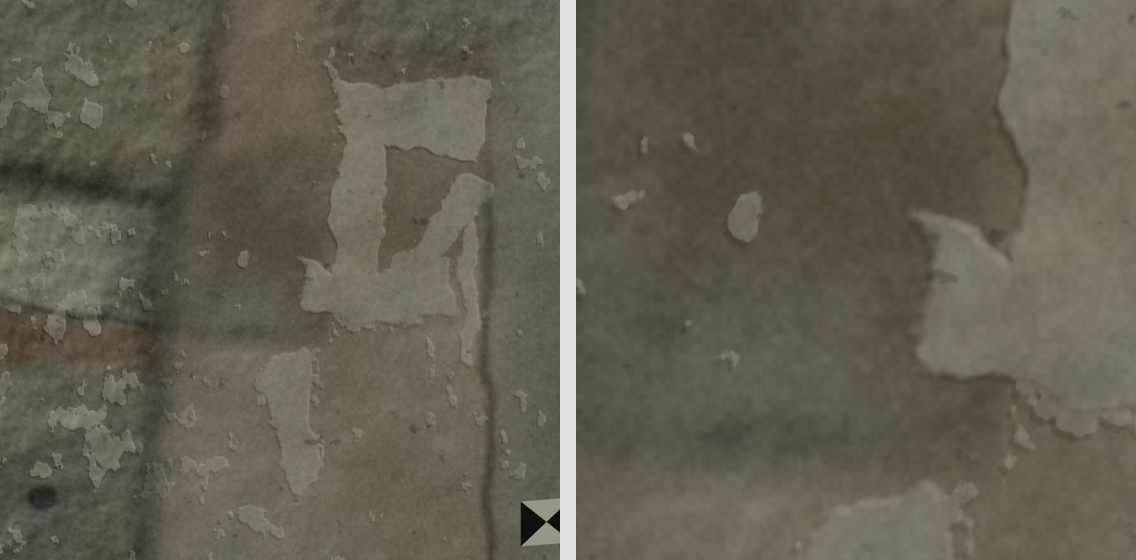
Left, the full canvas; right, a detail of the centre.
Reproduce this texture procedurally as a WebGL 1 fragment shader.

```glsl
precision highp float;
// Weathered masonry wall: dull stones at the left, a worn groove, flaking pale
// plaster and a small survey target. Noise-warped distance fields lay out the
// regions; offset samples of the plaster and grain give raking light.
uniform vec2 u_resolution;

float hash(vec2 p) {
  vec3 q = fract(vec3(p.xyx) * 0.1031);
  q += dot(q, q.yzx + 33.33);
  return fract((q.x + q.y) * q.z);
}

float noise(vec2 p) {
  vec2 i = floor(p), f = fract(p);
  f = f * f * (3.0 - 2.0 * f);
  return mix(mix(hash(i), hash(i + vec2(1, 0)), f.x),
             mix(hash(i + vec2(0, 1)), hash(i + 1.0), f.x), f.y);
}

float fbm(vec2 p) {
  float sum = 0.0, amp = 0.5;
  for (int i = 0; i < 5; i++) {
    sum += amp * noise(p);
    p = mat2(1.6, 1.2, -1.2, 1.6) * p + 7.3;
    amp *= 0.5;
  }
  return sum;
}

float box(vec2 p, vec2 low, vec2 high) {
  vec2 d = abs(p - 0.5 * (low + high)) - 0.5 * (high - low);
  return length(max(d, 0.0)) + min(max(d.x, d.y), 0.0);
}

float segment(vec2 p, vec2 a, vec2 b) {
  vec2 d = b - a;
  return length(p - a - d * clamp(dot(p - a, d) / dot(d, d), 0.0, 1.0));
}

float blob(vec2 p, vec2 center, vec2 radius) {
  return exp(-dot((p - center) / radius, (p - center) / radius));
}

float band(float lo, float hi, float soft, float v) {
  return smoothstep(lo - soft, lo + soft, v) * (1.0 - smoothstep(hi - soft, hi + soft, v));
}

// Ragged plaster coat and its scattered flakes, 0 to 1.
float plaster(vec2 p) {
  vec2 w = p + 0.09 * (vec2(fbm(p * 11.0), fbm(p * 11.0 + 40.0)) - 0.48);
  float d = box(w, vec2(0.6, 0.73), vec2(0.87, 0.85));
  d = min(d, box(w, vec2(0.59, 0.47), vec2(0.69, 0.76)));
  d = min(d, box(w, vec2(0.53, 0.43), vec2(0.82, 0.52)));
  d = min(d, segment(w, vec2(0.75, 0.51), vec2(0.85, 0.66)) - 0.035);
  d = min(d, segment(w, vec2(0.85, 0.64), vec2(0.845, 0.36)) - 0.012);
  d = min(d, segment(w, vec2(0.51, 0.33), vec2(0.54, 0.16)) - 0.03);
  float coat = 1.0 - smoothstep(-0.004, 0.004, d);
  float zone = blob(p, vec2(0.09, 0.82), vec2(0.17, 0.09))
    + blob(p, vec2(0.11, 0.27), vec2(0.17, 0.11)) + 0.7 * blob(p, vec2(0.1, 0.5), vec2(0.2, 0.1))
    + 0.45 * blob(p, vec2(0.4, 0.2), vec2(0.2, 0.18)) + 0.6 * blob(p, vec2(0.95, 0.22), vec2(0.07, 0.12));
  float flakes = fbm(p * vec2(30.0, 24.0) + 11.0) + 0.22 * min(zone, 1.0);
  return max(coat, 0.8 * smoothstep(0.7, 0.75, flakes));
}

// Square target of four triangles: xyz colour, w coverage.
vec4 target(vec2 p, float px) {
  vec2 q = p - vec2(0.976, 0.068);
  q.y -= 0.08 * q.x;
  float cover = 1.0 - smoothstep(-px, px, max(abs(q.x) - 0.046, abs(q.y) - 0.04));
  float white = smoothstep(-px, px, abs(q.y) - 0.87 * abs(q.x));
  return vec4(mix(vec3(0.06), vec3(0.6, 0.59, 0.53), white), cover);
}

void main() {
  vec2 p = gl_FragCoord.xy / u_resolution;
  vec2 w = p + 0.045 * (vec2(fbm(p * 8.0 + 3.0), fbm(p * 8.0 + 60.0)) - 0.48);

  // Broad stone tones
  vec3 col = mix(vec3(0.41, 0.385, 0.335), vec3(0.4, 0.365, 0.31), smoothstep(0.6, 0.8, w.y));
  float shade = band(0.3, 0.59, 0.02, w.x) * band(0.39, 0.73 + 0.25 * (w.x - 0.45), 0.025, w.y);
  col = mix(col, vec3(0.335, 0.32, 0.27), shade);
  col = mix(col, vec3(0.355, 0.335, 0.285), band(0.56, 0.9, 0.03, w.x) * smoothstep(0.5, 0.6, w.y));
  col = mix(col, vec3(0.375, 0.37, 0.325), smoothstep(0.87, 0.89, w.x));

  // Stacked stones left of the groove
  float grooveX = 0.27 + 0.05 * w.y + 0.07 * smoothstep(0.62, 0.82, w.y);
  float left = 1.0 - smoothstep(-0.025, 0.012, w.x - grooveX);
  vec3 stone = mix(vec3(0.31, 0.3, 0.26), vec3(0.355, 0.34, 0.285), smoothstep(0.66, 0.72, w.y));
  stone = mix(stone, vec3(0.415, 0.405, 0.355), band(0.45, 0.64, 0.012, w.y) * (1.0 - smoothstep(0.16, 0.25, w.x)));
  stone = mix(stone, vec3(0.325, 0.285, 0.235), band(0.36, 0.44, 0.012, w.y + 0.15 * w.x));
  stone = mix(stone, vec3(0.36, 0.345, 0.3), band(0.19, 0.34, 0.02, w.y) * 0.7);
  col = mix(col, stone, left);

  // Plaster with dark undercut and bright rim
  float coat = plaster(p);
  float rim = coat - plaster(p + vec2(0.003, 0.004));
  col = mix(col, vec3(0.465, 0.452, 0.402), coat * 0.9);
  col += 0.06 * clamp(rim, -1.0, 0.6);

  // Grooves, joints and soft hollows
  float dark = 0.3 * blob(vec2(w.x - grooveX, 0.0), vec2(0.0), vec2(0.028, 1.0));
  dark += 0.3 * (1.0 - smoothstep(0.0, 0.018, abs(w.x - 0.873))) * (1.0 - smoothstep(0.5, 0.8, w.y));
  dark += 0.34 * left * blob(vec2(0.0, w.y + 0.12 * w.x), vec2(0.0, 0.69), vec2(1.0, 0.022));
  dark += 0.25 * left * blob(vec2(0.0, w.y + 0.2 * w.x), vec2(0.0, 0.465), vec2(1.0, 0.008));
  dark += 0.22 * blob(w, vec2(0.43, 0.4), vec2(0.07, 0.018));
  dark += 0.35 * (1.0 - smoothstep(0.018, 0.03, length(w - vec2(0.08, 0.11))));
  col *= 1.0 - min(dark, 0.6);

  // Mottling, raking relief, pits and fine grain
  float rough = 0.35 + 0.65 * max(left, smoothstep(0.82, 0.92, w.y) * smoothstep(0.5, 0.6, w.x));
  float relief = fbm(p * 22.0) - fbm(p * 22.0 + vec2(0.14, -0.2));
  col += 0.3 * rough * relief + 0.14 * (fbm(p * 7.0 + 21.0) - 0.48);
  col += vec3(0.025, 0.0, -0.02) * (fbm(p * 5.0 + 80.0) - 0.48);
  col *= 1.0 - 0.22 * smoothstep(0.72, 0.82, fbm(p * 38.0 + 90.0));
  col += 0.035 * (noise(p * 170.0) - 0.5) + 0.025 * (noise(p * 330.0) - 0.5);

  vec4 mark = target(p, 1.0 / u_resolution.y);
  gl_FragColor = vec4(mix(col + 0.012, mark.rgb, mark.a), 1.0);
}
```
